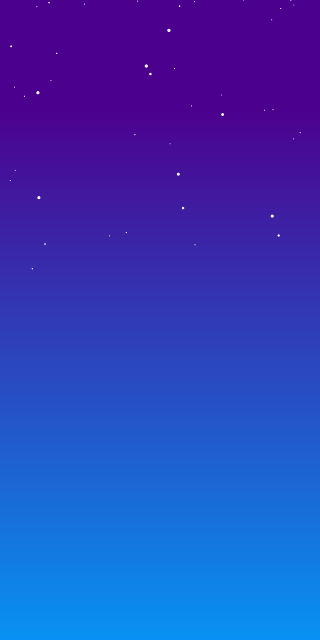
Reproduce this background procedurally as a Shadertoy shader.

```glsl
// A night sky fading from violet to bright blue, sprinkled with small stars.
// A clamped linear ramp paints the sky; a loop scatters hashed round stars
// that crowd towards the top edge and thin out below it.

#define ZENITH_COLOR  vec3(0.298, 0.0, 0.555)
#define HORIZON_COLOR vec3(0.030, 0.571, 0.950)
#define STAR_COLOR    vec3(1.0, 0.98, 1.0)
#define RAMP_TOP      0.833   // height where the plain violet begins
#define STAR_COUNT    42
#define STAR_DEPTH    0.42    // lowest star, as a share of the height
#define STAR_MIN      0.0013  // radii, as shares of the width
#define STAR_MAX      0.0052
#define STAR_SEED     7u

// Integer hash giving three values in 0..1
vec3 hash3(uint n) {
    uvec3 v = uvec3(n, n + 101u, n + 977u) * 1664525u + 1013904223u;
    v.x += v.y * v.z;
    v.y += v.z * v.x;
    v.z += v.x * v.y;
    v ^= v >> 16u;
    v.x += v.y * v.z;
    v.y += v.z * v.x;
    v.z += v.x * v.y;
    return vec3(v >> 8u) / 16777216.0;
}

vec3 skyColor(float height) {
    return mix(HORIZON_COLOR, ZENITH_COLOR, clamp(height / RAMP_TOP, 0.0, 1.0));
}

// Combined coverage of all stars at p, in units of the canvas width
float starField(vec2 p, float aspect, float pixel) {
    float light = 0.0;
    for (int i = 0; i < STAR_COUNT; i++) {
        vec3 rnd = hash3(uint(i) + STAR_SEED * 64u);
        vec2 center = vec2(rnd.x, aspect * (1.0 - STAR_DEPTH * rnd.y * rnd.y));
        float radius = mix(STAR_MIN, STAR_MAX, rnd.z * rnd.z * rnd.z);
        float edge = length(p - center) - radius;
        light = max(light, 1.0 - smoothstep(-0.6 * pixel, 0.6 * pixel, edge));
    }
    return light;
}

void mainImage(out vec4 fragColor, in vec2 fragCoord) {
    float pixel = 1.0 / iResolution.x;
    float aspect = iResolution.y / iResolution.x;
    vec3 color = skyColor(fragCoord.y / iResolution.y);
    color = mix(color, STAR_COLOR, starField(fragCoord * pixel, aspect, pixel));
    fragColor = vec4(color, 1.0);
}
```
